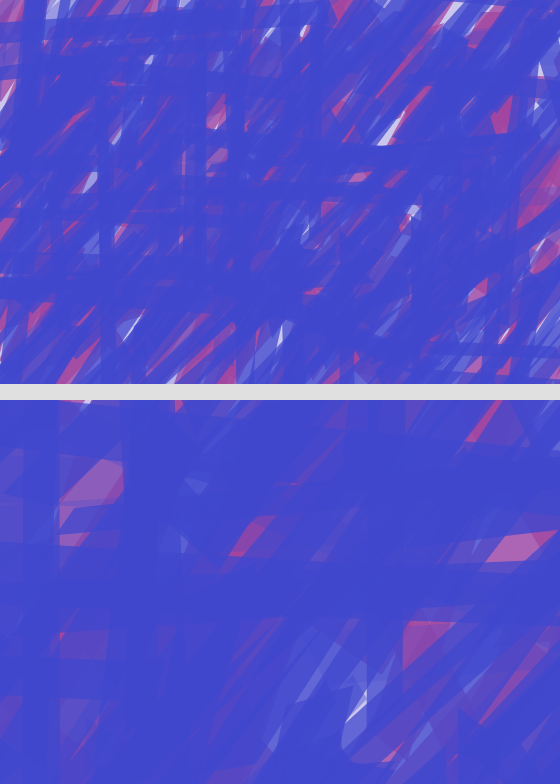
Top, the full canvas; bottom, a detail of the centre.
A Shadertoy shader for this background:

```glsl
// Dense translucent marker strokes: pink below, blue on top, over pale lavender paper.
#define PAPER vec3(0.80, 0.78, 0.93)
#define PINK vec3(0.63, 0.27, 0.63)
#define BLUE vec3(0.25, 0.28, 0.805)
#define PINK_COUNT 135
#define BLUE_COUNT 215
#define OPACITY 0.75
#define WEAK_SHARE 0.2
#define PINK_ANGLE 1.08
#define BLUE_ANGLE 0.87
#define TAPER 0.5
#define MARGIN 0.05

vec4 hash4(float n) {
    return fract(sin(n * vec4(12.99, 78.23, 37.72, 53.17) + 1.7) * 43758.5);
}

// Evenly scattered centre of stroke n, in units of canvas height.
vec2 strokeCentre(float n, vec2 canvas, vec2 jitter) {
    vec2 spread = fract(n * vec2(0.75488, 0.56984) + 0.06 * jitter);
    return mix(vec2(-MARGIN), canvas + MARGIN, spread);
}

// Signed distance to a tapered bar with slanted ends.
float strokeDistance(vec2 p, float angle, vec2 halfSize, float taper, float slant) {
    float c = cos(angle), s = sin(angle);
    vec2 q = vec2(c * p.x + s * p.y, c * p.y - s * p.x);
    float side = abs(q.y) - halfSize.y * (1.0 + taper * q.x / halfSize.x);
    float end = abs(q.x + slant * q.y) - halfSize.x;
    return max(side, end);
}

// Mostly diagonal, some upright, some level, a few in any direction.
float blueAngle(float pick, float vary) {
    float swing = vary - 0.5;
    if (pick < 0.62) return BLUE_ANGLE + 0.30 * swing;
    if (pick < 0.84) return 1.50 + 0.34 * swing;
    if (pick < 0.95) return 0.28 * swing;
    return 3.14 * vary;
}

float coverage(float distance) {
    return clamp(0.5 - distance * iResolution.y, 0.0, 1.0);
}

void mainImage(out vec4 fragColor, in vec2 fragCoord) {
    vec2 p = fragCoord / iResolution.y;
    vec2 canvas = vec2(iResolution.x / iResolution.y, 1.0);
    vec3 color = PAPER;

    // Pink underlayer
    for (int i = 0; i < PINK_COUNT; i++) {
        float n = float(i) + 1.0;
        vec4 a = hash4(n + 400.0), b = hash4(n + 700.0);
        vec2 halfSize = mix(vec2(0.09, 0.016), vec2(0.32, 0.042), a.xy);
        float angle = PINK_ANGLE + 0.5 * (a.z - 0.5) + step(0.9, a.w) * 1.2;
        vec2 centre = strokeCentre(n + 0.37, canvas, b.xy);
        float d = strokeDistance(p - centre, angle, halfSize, TAPER * (b.z - 0.5), 2.0 * b.w - 1.0);
        color = mix(color, PINK, OPACITY * coverage(d));
    }

    // Blue strokes, some of them faint
    for (int i = 0; i < BLUE_COUNT; i++) {
        float n = float(i) + 1.0;
        vec4 a = hash4(n), b = hash4(n + 200.0), e = hash4(n + 900.0);
        vec2 halfSize = mix(vec2(0.14, 0.011), vec2(0.44, 0.032), a.xy);
        float angle = blueAngle(a.z, a.w);
        vec2 centre = strokeCentre(n, canvas, b.xy);
        float d = strokeDistance(p - centre, angle, halfSize, TAPER * (b.z - 0.5), 2.0 * b.w - 1.0);
        float opacity = e.x < WEAK_SHARE ? mix(0.15, 0.45, e.y) : OPACITY;
        color = mix(color, BLUE, opacity * coverage(d));
    }

    fragColor = vec4(color, 1.0);
}
```
